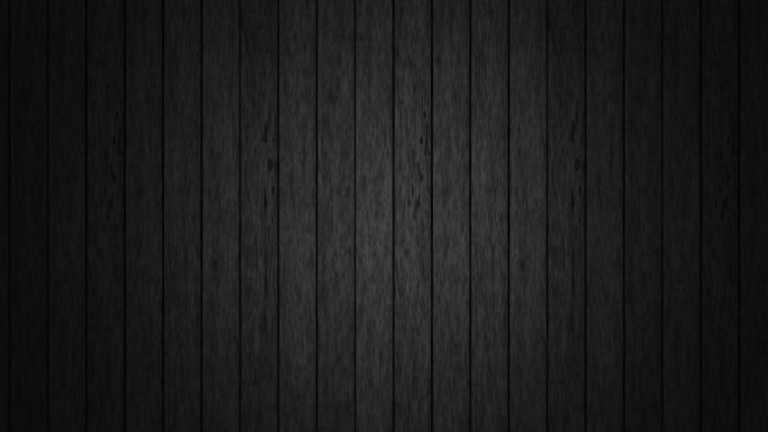
This texture is drawn by a Shadertoy shader. Its source:

```glsl
// Dark vertical wood planks with fine grain, lit by a soft central glow.

const float PLANKS = 20.0;           // planks across the canvas
const float SEAM_OFFSET = 0.0124;    // first seam, fraction of the width
const float PATTERN_CYCLE = 8.0;     // planks before the grain repeats
const float SEAM_WIDTH = 0.022;      // half width, in planks
const vec2 GLOW_CENTER = vec2(0.515, 0.5);
const float GLOW_HEIGHT_SCALE = 0.92;
const float GLOW_FALLOFF = 3.5;
const float GLOW_GAIN = 0.165;
const float AMBIENT = 0.046;
const float STREAK_CONTRAST = 0.22;
const float FIBRE_CONTRAST = 0.30;
const float PORE_CONTRAST = 0.26;
const float RING_CONTRAST = 0.06;
const float FLECK_DEPTH = 0.42;
const vec3 WOOD_TINT = vec3(1.0, 1.0, 1.005);

float hash(vec2 p) {
    vec3 q = fract(vec3(p.xyx) * 0.1031);
    q += dot(q, q.yzx + 33.33);
    return fract((q.x + q.y) * q.z);
}

float valueNoise(vec2 p) {
    vec2 cell = floor(p);
    vec2 f = fract(p);
    f = f * f * (3.0 - 2.0 * f);
    float low = mix(hash(cell), hash(cell + vec2(1.0, 0.0)), f.x);
    float high = mix(hash(cell + vec2(0.0, 1.0)), hash(cell + vec2(1.0)), f.x);
    return mix(low, high, f.y);
}

// Brightness factor of the wood; local.x spans one plank, local.y the height.
float woodGrain(vec2 local, float kind) {
    vec2 seed = vec2(kind * 37.0 + 11.0, kind * 53.0 + 7.0);
    float bend = valueNoise(local * vec2(2.0, 6.0) + seed) - 0.5;
    vec2 p = vec2(local.x + 0.12 * bend, local.y);

    // Long streaks, short fibres and pores
    float streak = valueNoise(p * vec2(9.0, 5.0) + seed) - 0.5;
    float fibre = valueNoise(p * vec2(18.0, 36.0) + seed.yx) - 0.5;
    float pore = valueNoise(p * vec2(24.0, 110.0) + seed + 71.0) - 0.5;
    float wood = 1.0 + STREAK_CONTRAST * streak + FIBRE_CONTRAST * fibre + PORE_CONTRAST * pore;

    // Arched growth rings about a wandering heart line, broken by the fibres
    float heart = 0.35 + 0.3 * hash(seed);
    float arch = abs(p.x - heart) * 3.0 + 2.5 * valueNoise(vec2(p.x, p.y * 5.0) + seed);
    float ringAmount = RING_CONTRAST * smoothstep(0.2, 0.9, hash(seed + 3.0));
    wood += ringAmount * cos(arch * 20.0 + 4.0 * fibre);

    // Slim dark flecks, densest around one height on the knotty planks
    float fleckHeight = mix(0.54, 0.68, hash(seed + 9.0));
    float cluster = exp(-pow((local.y - fleckHeight) * 6.0, 2.0));
    float side = smoothstep(0.35, 0.65, local.x) * (1.0 - smoothstep(0.78, 0.95, local.x));
    float fleck = smoothstep(0.62, 0.85, valueNoise(p * vec2(12.0, 34.0) + seed + 19.0));
    float knotty = step(abs(mod(kind, 4.0) - 2.0), 0.5);
    wood -= FLECK_DEPTH * fleck * (0.22 + knotty * (0.15 + cluster * side));

    // Tone varies from plank to plank
    return wood * mix(0.94, 1.08, hash(seed + 5.0)) * (1.0 - 0.05 * knotty);
}

// Thin groove at the plank edge, softly shaded, with a faint bevel on its right.
float seamShade(vec2 local, float id, float pixel) {
    float nearest = local.x < 0.5 ? local.x : local.x - 1.0;
    float seamId = mod(floor(id + local.x + 0.5), PATTERN_CYCLE);
    float depth = mix(0.5, 0.85, hash(vec2(seamId, 4.0)));
    depth *= 0.85 + 0.3 * valueNoise(vec2(seamId * 17.0, local.y * 24.0));
    float groove = 1.0 - smoothstep(SEAM_WIDTH - 0.5 * pixel, SEAM_WIDTH + 0.8 * pixel, abs(nearest));
    float bevel = exp(-pow((nearest - 0.085) / 0.035, 2.0));
    float shadow = exp(-abs(nearest) * 14.0);
    return (1.0 - min(depth, 0.9) * groove) * (1.0 - 0.2 * shadow) + 0.1 * bevel;
}

void mainImage(out vec4 fragColor, in vec2 fragCoord) {
    vec2 uv = fragCoord / iResolution.xy;
    float aspect = iResolution.x / iResolution.y;

    // Plank layout
    float across = (uv.x - SEAM_OFFSET) * PLANKS;
    float id = floor(across);
    vec2 local = vec2(fract(across), uv.y);
    float pixel = PLANKS / iResolution.x;
    float wood = woodGrain(local, mod(id, PATTERN_CYCLE));
    wood *= seamShade(local, id, pixel);

    // Central glow fading into the dark surround
    vec2 offset = (uv - GLOW_CENTER) * vec2(aspect, GLOW_HEIGHT_SCALE);
    float light = AMBIENT + GLOW_GAIN * exp(-GLOW_FALLOFF * dot(offset, offset));

    fragColor = vec4(clamp(WOOD_TINT * light * wood, 0.0, 1.0), 1.0);
}
```
